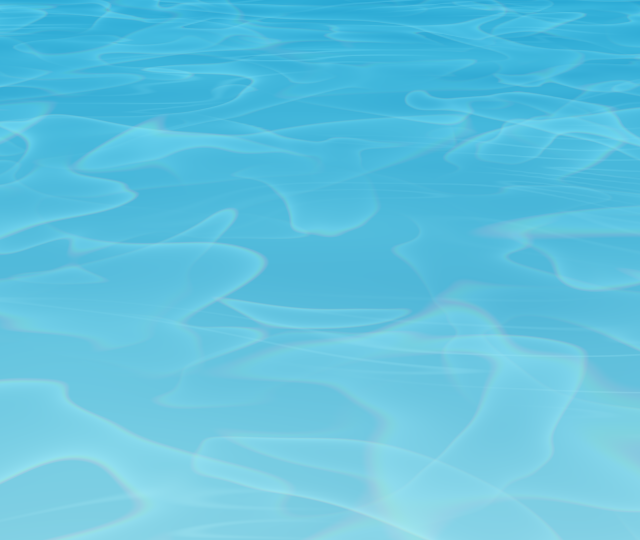
This texture is drawn by a Shadertoy shader. Its source:

```glsl
#define DEEP vec3(0.175, 0.675, 0.840)
#define SHALLOW vec3(0.495, 0.805, 0.885)
#define LIGHT vec3(0.27, 0.17, 0.11)
#define HORIZON 1.55
#define GROUND_SCALE vec2(2.1, 7.0)
#define WARP 0.95
#define DISPERSION 0.018
#define EDGE 0.014
#define FOLD_LAYERS 4
#define STREAK_GAIN 0.30
#define PATCH_GAIN 0.045

float hash(ivec2 cell) {
    uvec2 q = uvec2(cell) * uvec2(1597334673u, 3812015801u);
    uint n = (q.x ^ q.y) * 1597334673u;
    n = (n ^ (n >> 15)) * 2246822519u;
    return float((n ^ (n >> 13)) >> 8) / 16777216.0;
}

// Gradient at a lattice corner, dotted with the offset to it
float corner(ivec2 cell, vec2 offset) {
    float angle = 6.2832 * hash(cell);
    return dot(vec2(cos(angle), sin(angle)), offset);
}

// Signed gradient noise, roughly -0.7 to 0.7
float noise(vec2 p) {
    ivec2 i = ivec2(floor(p));
    vec2 f = fract(p);
    vec2 u = f * f * f * (f * (f * 6.0 - 15.0) + 10.0);
    float low = mix(corner(i, f), corner(i + ivec2(1, 0), f - vec2(1, 0)), u.x);
    float high = mix(corner(i + ivec2(0, 1), f - vec2(0, 1)),
                     corner(i + ivec2(1, 1), f - vec2(1, 1)), u.x);
    return mix(low, high, u.y);
}

vec2 swirl(vec2 p) {
    return vec2(noise(p + vec2(3.1, 7.4)), noise(p + vec2(18.7, 1.9)));
}

float warpedNoise(vec2 p) {
    vec2 bend = swirl(p * 0.75);
    p += WARP * bend;
    return noise(p) + 0.22 * noise(p * 1.9 + bend + 5.3);
}

// Light sheet with one crisp edge, split into colours by refraction
vec3 lightFold(float v) {
    float soft = max(EDGE, fwidth(v));
    vec3 t = v + DISPERSION * vec3(1.0, 0.0, -1.0);
    vec3 inside = max(t, 0.0);
    vec3 sheet = 0.65 * exp(-inside * 19.0) + 0.32 * exp(-inside * 5.0);
    return smoothstep(-soft, soft, t) * sheet;
}

vec3 caustics(vec2 ground) {
    vec3 sum = vec3(0.0);
    for (int i = 0; i < FOLD_LAYERS; i++) {
        float k = float(i);
        vec2 p = ground * (0.75 + 0.24 * k) + vec2(13.7, 29.3) * k;
        p.y += 0.25 * p.x * (mod(k, 2.0) * 2.0 - 1.0);
        float side = mod(k, 2.0) < 0.5 ? 1.0 : -1.0;
        float strength = smoothstep(-0.30, 0.45, noise(p * 0.6 + 41.0));
        sum += lightFold(side * warpedNoise(p) - 0.06) * strength;
    }
    return sum;
}

// Fine lines drawn out sideways, gathered in loose bands
float streaks(vec2 ground) {
    vec2 p = ground + 0.8 * swirl(ground * 0.6 + 9.0);
    float band = smoothstep(0.0, 0.45, noise(p * vec2(0.6, 0.9) + 63.0));
    float v = noise(vec2(p.x * 0.8, p.y * 4.0) + 17.0);
    float width = max(0.07, 1.5 * fwidth(v));
    return band * (1.0 - smoothstep(0.0, width, abs(v)));
}

void mainImage(out vec4 fragColor, in vec2 fragCoord) {
    vec2 uv = fragCoord / iResolution.xy;
    float aspect = iResolution.x / iResolution.y;

    // Perspective onto the pool floor
    float depth = 1.0 / (HORIZON - uv.y);
    vec2 ground = vec2((uv.x - 0.5) * aspect, 1.0) * depth * GROUND_SCALE + 20.0;

    // Water body with broad lighter and darker patches
    vec3 color = mix(SHALLOW, DEEP, uv.y);
    float patches = noise(ground * vec2(0.7, 0.55)) + 0.5 * noise(ground * vec2(0.8, 1.6) + 31.0);
    color += PATCH_GAIN * patches * vec3(1.0, 0.8, 0.5);

    // Refracted light and surface ripples
    vec3 glow = caustics(ground) + STREAK_GAIN * streaks(ground);
    glow = 1.15 * (1.0 - exp(-glow));
    color += LIGHT * glow * mix(0.72, 0.95, uv.y);

    float ripple = noise(ground * vec2(0.9, 2.3) + 2.0 * swirl(ground * 0.5));
    color += 0.055 * ripple * smoothstep(0.45, 1.0, uv.y) * vec3(1.0, 0.9, 0.6);

    fragColor = vec4(clamp(color, 0.0, 1.0), 1.0);
}
```
